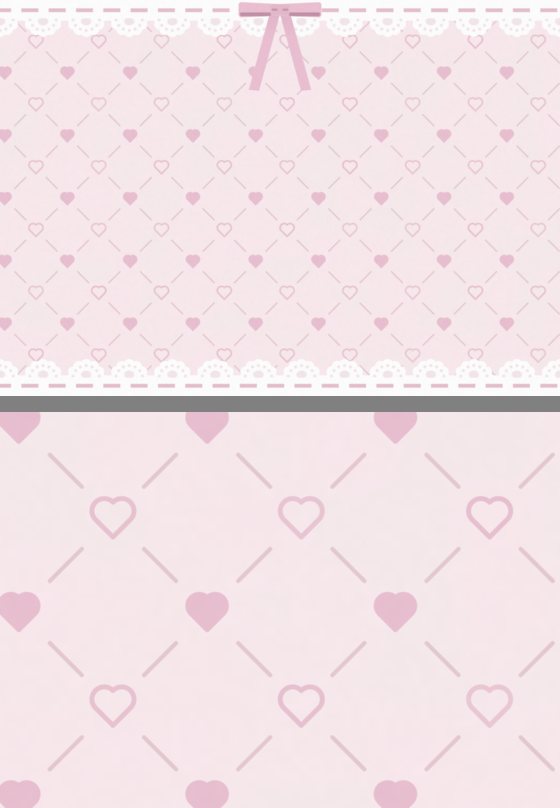
Top, the full canvas; bottom, a detail of the centre.
Write a Shadertoy shader that draws this pattern.

```glsl
const float CELLS = 8.92; // heart repeats across the canvas

float hash(vec2 p) {
    vec3 q = fract(p.xyx * 0.1031);
    q += dot(q, q.yzx + 33.33);
    return fract((q.x + q.y) * q.z);
}

float noise(vec2 p) {
    vec2 i = floor(p), f = fract(p);
    f = f * f * (3.0 - 2.0 * f);
    return mix(mix(hash(i), hash(i + vec2(1, 0)), f.x),
               mix(hash(i + vec2(0, 1)), hash(i + 1.0), f.x), f.y);
}

float mask(float d) {
    float w = CELLS / iResolution.x;
    return smoothstep(w, -w, d);
}

float box(vec2 p, vec2 halfSize, float corner) {
    vec2 d = abs(p) - halfSize + corner;
    return length(max(d, 0.0)) + min(max(d.x, d.y), 0.0) - corner;
}

// Heart centred on the origin, about 1.2 * size wide
float heart(vec2 p, float size) {
    p = vec2(abs(p.x), p.y) / size + vec2(0.0, 0.55);
    if (p.x + p.y > 1.0) return size * (length(p - vec2(0.25, 0.75)) - sqrt(0.125));
    float d = min(length(p - vec2(0, 1)), length(p - 0.5 * max(p.x + p.y, 0.0)));
    return size * d * sign(p.x - p.y);
}

vec3 quilt(vec2 p) {
    vec3 col = mix(vec3(0.955, 0.91, 0.92), vec3(0.97, 0.902, 0.922), noise(p * 2.5));
    vec2 q = p - vec2(0.073, 0.143);

    // Diagonal stitches between neighbouring hearts
    vec2 g = abs(fract(q + 0.5) - 0.5);
    vec2 along = g - clamp(0.5 * (g.x + g.y), 0.165, 0.335);
    col = mix(col, vec3(0.88, 0.77, 0.80), 0.9 * mask(length(along) - 0.011));

    // Solid hearts on the grid, outlined hearts between them
    float solid = heart(fract(q + 0.5) - 0.5, 0.168) - 0.014;
    col = mix(col, vec3(0.905, 0.745, 0.81), mask(solid));
    float outline = abs(heart(fract(q) - 0.5, 0.185)) - 0.013;
    float fade = 0.75 + 0.2 * hash(floor(q) + 7.0);
    return mix(col, vec3(0.895, 0.74, 0.80), fade * mask(outline));
}

// Scalloped lace and a dashed ribbon; edge is the distance from the border
vec3 trim(vec3 col, float x, float edge) {
    float pitch = CELLS / 13.0;
    vec2 l = vec2(mod(x + 0.5 * pitch, pitch) - 0.5 * pitch, edge - 0.27);
    float angle = atan(l.x, l.y), r = length(l);
    float lace = min(r - 0.29 - 0.03 * abs(cos(angle * 6.0)), edge - 0.33);

    // Eyelets along each scallop, with a larger opening inside
    float sector = mod(angle + 0.225, 0.45) - 0.225;
    float eyelet = length(r * vec2(sin(sector), cos(sector)) - vec2(0, 0.215)) - 0.024;
    float opening = length((l - vec2(0, 0.07)) * vec2(0.8, 1)) - 0.065;
    float holes = max(mask(eyelet), mask(opening)) * mask(0.29 - edge);
    vec3 thread = mix(vec3(0.985), vec3(0.94, 0.88, 0.90), 0.85 * holes);
    col = mix(col, thread, mask(lace));

    float stitch = mod(x - 0.476 + 0.2175, 0.435) - 0.2175;
    float ribbon = box(vec2(stitch, edge - 0.163), vec2(0.135, 0.03), 0.012);
    return mix(col, vec3(0.89, 0.74, 0.795), mask(ribbon));
}

// Bow with its origin at the top centre and y pointing down
vec3 bow(vec3 col, vec2 b) {
    vec3 pink = vec3(0.91, 0.745, 0.815), shade = vec3(0.75, 0.56, 0.64);
    b.x = abs(b.x);

    // Tails
    float slant = abs(b.x - 0.09 - 0.274 * (b.y - 0.25)) * 0.96 - 0.08;
    float tail = max(slant, abs(b.y - 0.82 + 0.1 * (b.x - 0.4)) - 0.62);
    col = mix(col, pink - 0.03 * smoothstep(0.7, 0.2, b.y), mask(tail));

    // Loops and their shaded underside
    float loops = box(b - vec2(0, 0.155), vec2(0.66, 0.09 + 0.05 * min(b.x, 0.65)), 0.05);
    col = mix(col, pink, mask(loops));
    float fold = box(b - vec2(0.39, 0.228), vec2(0.25, 0.03), 0.03);
    col = mix(col, shade, mask(max(fold, loops)));

    // Knot
    float knot = box(b - vec2(0, 0.155), vec2(0.15, 0.085), 0.04);
    col = mix(col, pink * 0.97, mask(knot));
    float crease = box(b - vec2(0.085, 0.155), vec2(0.045, 0.018), 0.018);
    return mix(col, shade, 0.8 * mask(crease));
}

void mainImage(out vec4 fragColor, in vec2 fragCoord) {
    vec2 p = fragCoord / iResolution.x * CELLS;
    float top = CELLS * iResolution.y / iResolution.x;

    vec3 col = quilt(p);
    col = trim(col, p.x, min(p.y, top - p.y));
    col = bow(col, vec2(p.x - 0.5 * CELLS, top - p.y));

    // Faint print grain
    col += 0.008 * (noise(p * 22.0) - 0.5);
    fragColor = vec4(col, 1.0);
}
```
